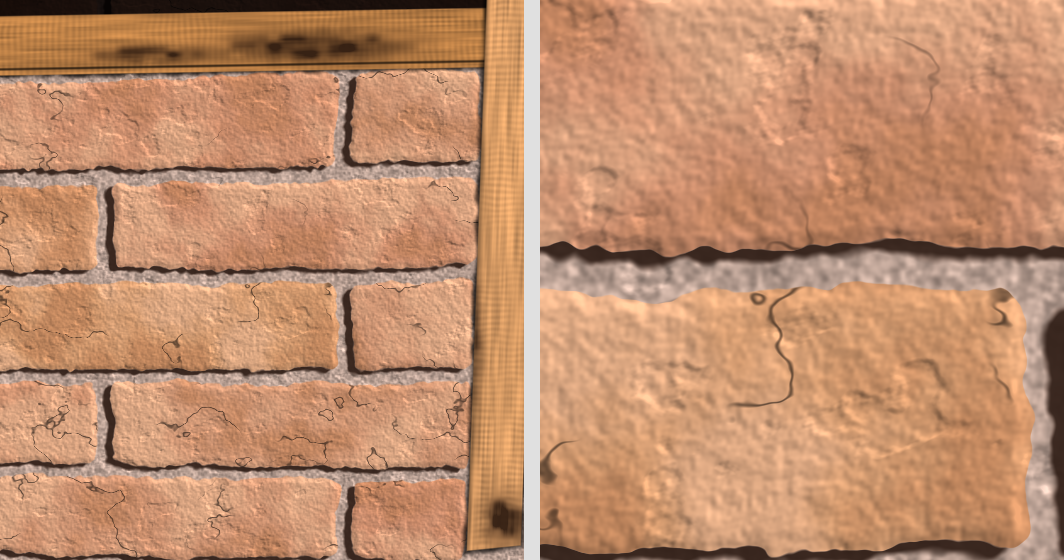
Left, the full canvas; right, a detail of the centre.
Write a Shadertoy shader that draws this texture.

```glsl
// Sunlit wall of weathered bricks in running bond, framed by two scorched timber beams.
// Warped rounded boxes form the courses; noise relief is lit from the upper right,
// and sampling the wall again towards the light gives the cast shadows.

float hash(vec2 p) {
    vec3 q = fract(p.xyx * vec3(0.1031, 0.1030, 0.0973));
    q += dot(q, q.yzx + 33.33);
    return fract((q.x + q.y) * q.z);
}

float noise(vec2 p) {
    vec2 i = floor(p), f = fract(p);
    f = f * f * (3.0 - 2.0 * f);
    return mix(mix(hash(i), hash(i + vec2(1, 0)), f.x),
               mix(hash(i + vec2(0, 1)), hash(i + 1.0), f.x), f.y);
}

float fbm(vec2 p) {
    float sum = 0.0, amp = 0.5;
    for (int i = 0; i < 5; i++) {
        sum += amp * noise(p);
        p = mat2(1.6, 1.2, -1.2, 1.6) * p + 17.3;
        amp *= 0.5;
    }
    return sum / 0.97;
}

float box(vec2 p, vec2 lo, vec2 hi, float r) {
    vec2 q = abs(p - 0.5 * (lo + hi)) - 0.5 * (hi - lo) + r;
    return length(max(q, 0.0)) + min(max(q.x, q.y), 0.0) - r;
}

// Nearest brick: signed distance, course number, side (0 left, 1 right)
vec3 wall(vec2 p) {
    float rightEnd = 0.866 - 0.036 * p.y;
    p += 0.020 * (vec2(fbm(p * 16.0 + 40.0), fbm(p * 16.0 + 9.0)) - 0.5);
    p += 0.005 * (vec2(noise(p * 95.0), noise(p * 95.0 + 50.0)) - 0.5);
    p.y -= (0.06 * p.y - 0.04) * (p.x - 0.5);
    vec3 best = vec3(1.0, 0.0, 0.0);
    for (int i = -1; i < 6; i++) {
        float row = float(i);
        float mid = 0.215 + 0.190 * row - 0.0031 * row * row;
        float tall = 0.080 - 0.002 * row;
        float joint = mod(row, 2.0) < 0.5 ? 0.616 : 0.187;
        float left = box(p, vec2(-0.5, mid - tall), vec2(joint - 0.014, mid + tall), 0.016);
        float right = box(p, vec2(joint + 0.014, mid - tall), vec2(rightEnd, mid + tall), 0.016);
        if (left < best.x) best = vec3(left, row, 0.0);
        if (right < best.x) best = vec3(right, row, 1.0);
    }
    return best;
}

// Height of bricks and mortar: rounded edges, lumps, grit and chips
float relief(vec2 p) {
    float edge = smoothstep(0.004, -0.012, wall(p).x);
    float chips = smoothstep(0.60, 0.72, fbm(p * vec2(26.0, 34.0) + 5.0));
    return 0.9 * edge + 1.1 * fbm(p * 30.0) + 0.30 * noise(p * 170.0)
         + 0.16 * noise(p * 330.0) - 0.45 * chips;
}

vec3 masonry(vec2 p, float aa) {
    vec2 toLight = vec2(0.75, -0.66);
    vec3 b = wall(p);
    float brick = smoothstep(aa, -aa, b.x);
    float patches = fbm(p * 9.0 + b.y * 7.0);

    // Each brick has its own tint, yellower near the second and third course
    vec3 clay = mix(vec3(0.78, 0.53, 0.41), vec3(0.80, 0.58, 0.45), hash(b.yz + 11.0));
    float ochre = (1.0 - b.z) * exp(-(b.y - 1.6) * (b.y - 1.6));
    clay = mix(clay, vec3(0.83, 0.62, 0.43), 0.75 * ochre);
    clay = mix(clay, vec3(0.87, 0.67, 0.53), 0.75 * smoothstep(0.42, 0.68, patches));
    clay = mix(clay, vec3(0.69, 0.46, 0.31), 0.55 * smoothstep(0.48, 0.28, patches));
    vec3 mortar = vec3(0.73, 0.63, 0.58) * (0.82 + 0.32 * noise(p * 210.0));
    vec3 col = mix(mortar, clay, brick);

    // Slope towards the light, then hairline cracks
    float slope = relief(p) - relief(p + toLight * 0.0035);
    col *= clamp(1.0 + 0.62 * slope, 0.42, 1.28);
    float vein = abs(fbm(p * vec2(8.0, 11.0) + b.yz * 5.0) - 0.5);
    float crack = smoothstep(0.012, 0.0, vein) * smoothstep(0.5, 0.68, noise(p * 13.0 + 3.0));
    col *= 1.0 - 0.5 * crack * brick;

    // Shadow thrown down and to the left
    float shade = smoothstep(0.003, -0.003, wall(p + vec2(0.013, -0.007)).x) * (1.0 - brick);
    return mix(col, vec3(0.19, 0.12, 0.09), 0.93 * shade);
}

// Sawn timber: x runs along the grain, y across it
vec3 timber(vec2 g, vec3 tone, float burn) {
    float grain = 0.6 * fbm(g * vec2(5.0, 85.0)) + 0.4 * noise(g * vec2(14.0, 260.0));
    float saw = sin(g.x * 560.0 + 3.0 * noise(g * 30.0)) * noise(g * vec2(9.0, 40.0));
    vec3 col = tone * (0.72 + 0.52 * grain + 0.07 * saw);
    return mix(col, vec3(0.17, 0.10, 0.06), clamp(burn * (0.5 + grain), 0.0, 0.92));
}

float scorch(vec2 p, vec2 center, vec2 size) {
    vec2 q = (p - center) / size;
    return exp(-dot(q, q)) * (0.5 + noise(p * vec2(45.0, 60.0)));
}

void mainImage(out vec4 fragColor, in vec2 fragCoord) {
    float aa = 1.0 / iResolution.y;
    vec2 p = vec2(fragCoord.x, iResolution.y - fragCoord.y) * aa;
    vec3 col = masonry(p, aa);

    // Horizontal beam, the shaded course above it and the shadow below it
    float across = p.y + 0.017 * p.x - 0.029;
    col *= mix(vec3(0.60, 0.48, 0.45), vec3(1.0), smoothstep(-aa, aa, across));
    col *= 1.0 - 0.8 * smoothstep(0.118, 0.106, across + 0.006 * noise(p * 60.0));
    float burn = scorch(p, vec2(0.57, 0.083), vec2(0.14, 0.026))
               + 0.8 * scorch(p, vec2(0.26, 0.098), vec2(0.10, 0.015));
    vec3 beam = timber(vec2(p.x, across), vec3(0.75, 0.51, 0.28), burn);
    beam *= 1.0 - 0.65 * smoothstep(0.004, 0.0, abs(across - 0.095));
    col = mix(col, beam, smoothstep(-aa, aa, across) * smoothstep(aa, -aa, across - 0.106));

    // Vertical post with a dark gap along its left side
    float side = p.x - 0.869 + 0.036 * p.y;
    float post = max(max(-side, side - 0.096), p.y - 0.979 + 0.1 * (p.x - 0.88));
    col *= 1.0 - 0.75 * smoothstep(0.015, 0.002, post + 0.008 * noise(p * 40.0));
    burn = scorch(p, vec2(0.90, 0.93), vec2(0.035, 0.045))
         + 0.6 * scorch(p, vec2(0.85, 0.62), vec2(0.012, 0.12));
    vec3 wood = timber(vec2(p.y, side), vec3(0.86, 0.62, 0.40), burn);
    wood *= 0.75 + 0.25 * smoothstep(0.0, 0.010, side);
    fragColor = vec4(clamp(mix(col, wood, smoothstep(aa, -aa, post)), 0.0, 1.0), 1.0);
}
```
